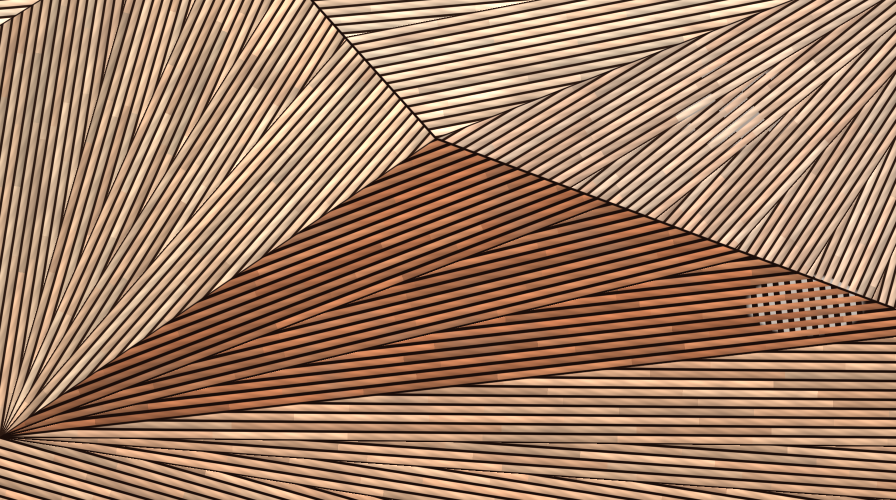
Write a Shadertoy shader that draws this texture.

```glsl
const float FINE_PITCH = 0.0178;   // board pitch of the pale panels, in canvas heights
const float WIDE_PITCH = 0.0188;   // board pitch of the lower panels
const float GAP = 0.135;           // half gap as a share of the pitch
const float PLANK = 0.27;          // plank length
const float RIDGE = 0.0022;        // half width of the dark folds
const float GRAIN = 0.04;
const float VARIATION = 0.26;

// Fold corners
const vec2 PEAK = vec2(0.872, 0.723);
const vec2 LEFT_HUB = vec2(0.0, 0.125);
const vec2 RIGHT_HUB = vec2(2.1, 1.2);
const vec2 TOP_END = vec2(0.623, 1.0);
const vec2 RIGHT_END = vec2(1.786, 0.384);
const vec2 LOW_END = vec2(1.786, 0.326);
const vec2 CORNER_A = vec2(0.0, 0.949);
const vec2 CORNER_B = vec2(0.081, 1.0);

const vec3 GAP_COLOR = vec3(0.10, 0.05, 0.035);
const vec3 PALE_GAP = vec3(0.17, 0.10, 0.07);
const vec3 SAND = vec3(0.91, 0.79, 0.66);
const vec3 CREAM = vec3(0.99, 0.89, 0.77);
const vec3 ROSE = vec3(0.87, 0.76, 0.66);
const vec3 RUST = vec3(0.68, 0.455, 0.32);
const vec3 TAN = vec3(0.84, 0.69, 0.56);
const vec3 GRAYED = vec3(0.58, 0.47, 0.40);
const vec3 DAYLIGHT = vec3(0.88, 0.84, 0.80);

// Seam angles in degrees around each hub
const int SEAMS = 13;
const float LEFT_FOLD = 34.4;
const float LOW_FOLD = 6.4;
const float RIGHT_FOLD = 21.2;
const float LEFT_SEAMS[SEAMS] = float[SEAMS](-16.0, -9.0, -4.0, -0.6, LOW_FOLD,
    13.5, 21.0, LEFT_FOLD, 49.0, 58.0, 66.0, 74.0, 81.0);
const float RIGHT_SEAMS[SEAMS] = float[SEAMS](-16.0, -9.0, -2.0, 5.0, 11.0,
    RIGHT_FOLD, 31.0, 39.0, 48.0, 57.0, 66.0, 75.0, 84.0);

float hash(vec2 p) {
    return fract(sin(dot(p, vec2(127.1, 311.7))) * 4375.85);
}

float cellular(vec2 p) {
    vec2 cell = floor(p);
    float nearest = 2.0;
    for (int y = -1; y <= 1; y++)
        for (int x = -1; x <= 1; x++) {
            vec2 c = cell + vec2(x, y);
            vec2 site = c + vec2(hash(c), hash(c + 17.3));
            nearest = min(nearest, length(p - site));
        }
    return nearest;
}

// Positive on the left of the line from a to b
float side(vec2 p, vec2 a, vec2 b) {
    vec2 d = normalize(b - a);
    return d.x * (p.y - a.y) - d.y * (p.x - a.x);
}

float segment(vec2 p, vec2 a, vec2 b) {
    vec2 d = b - a;
    return length(p - a - d * clamp(dot(p - a, d) / dot(d, d), 0.0, 1.0));
}

// Boards follow the sector seam farther from the fold: (angle, sector)
vec2 fan(float angle, float seams[SEAMS], float fold) {
    int k = 0;
    for (int i = 1; i < SEAMS - 1; i++)
        if (angle > seams[i]) k = i;
    return vec2(angle > fold ? seams[k + 1] : seams[k], float(k));
}

vec3 facade(vec2 p, float px) {
    // Choose the fan and the panel
    bool right = min(side(p, TOP_END, PEAK), side(p, PEAK, RIGHT_END)) > 0.0;
    vec2 hub = right ? RIGHT_HUB : LEFT_HUB;
    vec2 ray = right ? hub - p : p - hub;
    float angle = degrees(atan(ray.y, ray.x));
    vec2 sector;
    vec3 wood;
    vec3 gapColor = PALE_GAP;
    float pitch = FINE_PITCH;
    float gapWidth = GAP;
    if (right) {
        sector = fan(angle, RIGHT_SEAMS, RIGHT_FOLD);
        wood = angle < RIGHT_FOLD ? CREAM : ROSE;
    } else {
        sector = fan(angle, LEFT_SEAMS, LEFT_FOLD);
        if (angle > LEFT_FOLD) {
            wood = SAND * mix(0.88, 1.08, smoothstep(0.1, 0.8, p.x));
        } else {
            pitch = WIDE_PITCH;
            gapColor = GAP_COLOR;
            wood = TAN;
            if (angle > LOW_FOLD) {
                wood = RUST * mix(0.9, 1.04, smoothstep(0.0, 0.7, p.x));
                gapWidth *= 1.25;
            }
        }
    }
    if (side(p, CORNER_A, CORNER_B) > 0.0) {
        sector = vec2(5.0, 40.0);
        wood = CREAM;
    }

    // Board coordinates: along and across
    float a = radians(sector.x);
    vec2 dir = vec2(cos(a), sin(a));
    float along = dot(p - hub, dir);
    float across = dot(p - hub, vec2(-dir.y, dir.x)) / pitch;
    float f = fract(across);
    float key = floor(across) + 57.0 * sector.y;

    // Plank tones, grain and weathering
    float tone = hash(vec2(floor(along / PLANK + hash(vec2(key, 3.0))), key));
    wood *= 1.0 + VARIATION * (tone - 0.5);
    wood = mix(wood, wood * vec3(1.03, 0.95, 0.91), hash(vec2(key, tone)));
    wood *= 1.0 + GRAIN * (sin(along * 61.0 + key * 2.3) + sin(along * 143.0 + across * 9.0));
    float weather = cellular(vec2(along * 9.0, across * 0.22) + sector.y);
    wood = mix(wood, GRAYED, 0.3 * smoothstep(0.45, 0.95, weather));
    wood *= mix(0.84, 1.07, smoothstep(0.1, 0.7, f));

    // Gaps, with daylight through two perforated patches
    float soft = 0.9 * px / pitch;
    float gap = 1.0 - smoothstep(gapWidth - soft, gapWidth + soft, min(f, 1.0 - f));
    float low = 1.0 - smoothstep(0.85, 1.0, length((p - vec2(1.61, 0.39)) / vec2(0.125, 0.065)));
    float high = 1.0 - smoothstep(0.7, 1.0, length((p - vec2(1.47, 0.79)) / vec2(0.14, 0.10)));
    high *= step(0.75, hash(vec2(key, floor(along / 0.06))));
    float dash = smoothstep(0.35, 0.45, abs(fract(along / 0.023) - 0.5) * 1.6);
    vec3 behind = mix(gapColor, DAYLIGHT, max(low * dash * 0.85, high * 0.7));
    vec3 color = mix(wood, behind, gap);

    // Dark folds between panels
    float fold = min(segment(p, TOP_END, PEAK), segment(p, PEAK, RIGHT_END));
    float minor = min(segment(p, PEAK, LEFT_HUB), segment(p, PEAK, RIGHT_HUB));
    minor = min(minor, min(segment(p, LEFT_HUB, LOW_END), segment(p, CORNER_A, CORNER_B)));
    fold = min(fold, minor + RIDGE * 0.5);
    return mix(GAP_COLOR, color, smoothstep(RIDGE - px, RIDGE + px, fold));
}

void mainImage(out vec4 fragColor, in vec2 fragCoord) {
    float px = 1.0 / iResolution.y;
    vec3 sum = vec3(0.0);
    for (int i = 0; i < 4; i++) {
        vec2 offset = vec2(i % 2, i / 2) * 0.5 - 0.25;
        sum += facade((fragCoord + offset) * px, px * 0.6);
    }
    fragColor = vec4(sum * 0.25, 1.0);
}
```
